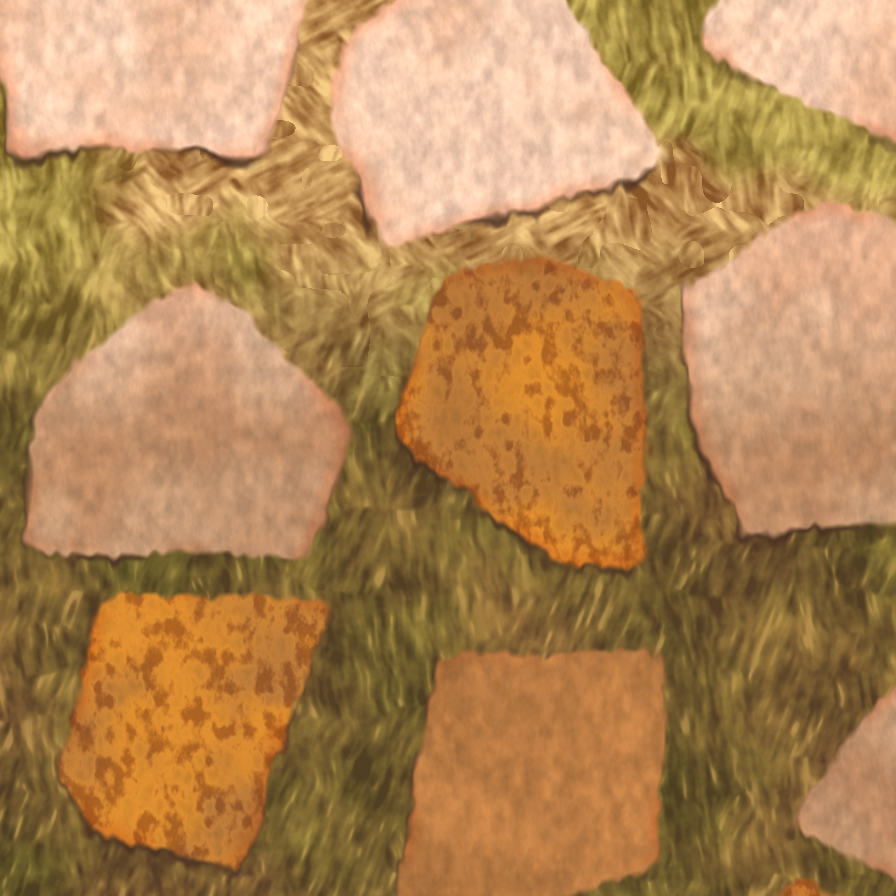
This texture is drawn by a Shadertoy shader. Its source:

```glsl
// Irregular flagstones set in sunlit, partly dry grass.
#define STONES 2.6      // stone cells per canvas height
#define GAP 0.06        // half the narrowest grass gap, in cells
#define SOFT 0.0045     // edge softness, in canvas heights
#define BLADES vec2(120.0, 30.0)
#define PINK vec3(0.96, 0.80, 0.69)
#define TAN vec3(0.76, 0.59, 0.45)
#define RUST vec3(0.75, 0.49, 0.23)
#define STRAW vec3(0.82, 0.65, 0.37)
#define MOSS vec3(0.58, 0.48, 0.23)
#define EARTH vec3(0.32, 0.245, 0.14)
#define SHADOW vec3(0.28, 0.18, 0.13)

float hash(vec2 p) {
    return fract(sin(dot(p, vec2(127.1, 311.7))) * 43758.5453);
}

float noise(vec2 p) {
    vec2 i = floor(p), f = fract(p);
    f = f * f * (3.0 - 2.0 * f);
    return mix(mix(hash(i), hash(i + vec2(1, 0)), f.x),
               mix(hash(i + vec2(0, 1)), hash(i + vec2(1, 1)), f.x), f.y);
}

float fbm(vec2 p) {
    float sum = 0.0, amp = 0.53;
    for (int i = 0; i < 4; i++) {
        sum += amp * noise(p);
        p = mat2(1.6, 1.2, -1.2, 1.6) * p + 7.3;
        amp *= 0.5;
    }
    return sum;
}

// Maximum with a rounded corner
float roundMax(float a, float b) {
    float h = max(0.05 - abs(a - b), 0.0);
    return max(a, b) + 5.0 * h * h;
}

vec2 site(vec2 cell) {
    return cell + 0.22 + 0.56 * vec2(hash(cell + 3.7), hash(cell + 19.1));
}

// Signed distance to the stone of the nearest site; also returns its cell
float stone(vec2 uv, out vec2 cell) {
    vec2 p = uv * STONES, base = floor(p);
    float nearest = 1e3, d = -1.0;
    cell = base;
    for (int i = 0; i < 9; i++) {
        vec2 c = base + vec2(i % 3 - 1, i / 3 - 1);
        float r = length(p - site(c));
        if (r < nearest) { nearest = r; cell = c; }
    }
    vec2 centre = site(cell), q = p - centre;
    // Keep clear of neighbouring stones
    for (int i = 0; i < 25; i++) {
        if (i == 12) continue;
        vec2 to = site(cell + vec2(i % 5 - 2, i / 5 - 2)) - centre;
        d = roundMax(d, dot(q, normalize(to)) - 0.5 * length(to) + GAP);
    }
    // Cut four skewed sides
    for (int i = 0; i < 4; i++) {
        float k = float(i);
        float a = 6.283 * hash(cell + 5.2) + 1.571 * k + 0.8 * (hash(cell + 11.0 * k) - 0.5);
        float reach = mix(0.26, 0.50, hash(cell + 7.0 * k + 2.0));
        d = roundMax(d, dot(q, vec2(cos(a), sin(a))) - reach);
    }
    return d / STONES;
}

// Short streaks at a fixed lean
float blades(vec2 uv, float lean) {
    float c = cos(lean), s = sin(lean);
    vec2 q = mat2(c, s, -s, c) * (uv + 0.005 * noise(uv * 45.0)) * BLADES;
    return 0.6 * noise(q + 50.0 * lean) + 0.4 * noise(q * 1.8 + 31.0);
}

vec3 grassColor(vec2 uv, float sun) {
    float dry = smoothstep(0.40, 0.60, fbm(uv * 4.5 + 4.0));
    // Tufts lean left or right; dry ones lie flatter
    float tuft = smoothstep(0.42, 0.58, noise(uv * 22.0));
    float blade = mix(blades(uv, 0.35), blades(uv, -0.15), tuft);
    float flat_ = mix(blades(uv, 1.1), blades(uv, -0.8), tuft);
    blade = mix(blade, flat_, sun * dry * step(0.35, noise(uv * 35.0)));
    float light = 0.5 + 1.25 * (blade - 0.5) + 0.9 * (fbm(uv * 17.0) - 0.5);
    light = clamp(light + 0.6 * (fbm(uv * 75.0) - 0.5), 0.0, 1.0);
    vec3 shade = mix(EARTH, MOSS, light);
    shade *= mix(vec3(0.86, 1.03, 0.82), vec3(1.16, 0.97, 1.15), fbm(uv * 7.0 + 9.0));
    shade = mix(shade, STRAW, 0.45 * smoothstep(0.66, 0.88, blade));
    vec3 lush = mix(vec3(0.46, 0.37, 0.14), vec3(0.84, 0.74, 0.39), light);
    vec3 straw = mix(vec3(0.54, 0.34, 0.16), vec3(0.97, 0.80, 0.52), light);
    return mix(shade, mix(lush, straw, dry), sun);
}

vec3 stoneColor(vec2 uv, vec2 cell, float d, float sun) {
    float stain = fbm(uv * 10.0 + cell * 5.0);
    float grain = fbm(uv * vec2(90.0, 60.0));
    float kind = mod(cell.x + 2.0 * cell.y + 0.1, 3.0), height = site(cell).y;
    float rusty = step(kind, 0.5) * step(height, 1.8);
    float brown = step(abs(kind - 1.1), 0.5) * step(height, 1.0);
    vec3 pale = mix(TAN, PINK, sun) * mix(vec3(1.06), vec3(0.93, 0.87, 0.82), smoothstep(0.3, 0.75, stain));
    vec3 ochre = mix(RUST, vec3(0.83, 0.53, 0.18), smoothstep(0.35, 0.65, stain));
    ochre *= mix(vec3(1.05), vec3(0.74, 0.66, 0.66), smoothstep(0.42, 0.75, grain));
    vec3 col = mix(pale, mix(ochre, RUST * vec3(0.97, 0.98, 1.15), brown), max(rusty, brown));
    col *= 1.0 + 0.32 * (grain - 0.5) + 0.22 * (stain - 0.5);
    // Worn, reddish rim
    float rim = smoothstep(-0.022, 0.0, d) * smoothstep(0.35, 0.65, noise(uv * 14.0));
    return mix(col, col * vec3(0.95, 0.76, 0.66), 0.6 * rim);
}

void mainImage(out vec4 fragColor, in vec2 fragCoord) {
    vec2 uv = fragCoord / iResolution.y, cell, shadowCell;
    float sun = smoothstep(0.44, 0.74, uv.y - 0.08 * uv.x + 0.22 * (fbm(uv * 3.0) - 0.5));
    // Chipped outlines
    vec2 chipped = uv + 0.024 * (vec2(fbm(uv * 10.0), fbm(uv * 10.0 + 40.0)) - 0.5);
    float fringe = 0.008 * (noise(uv * vec2(110.0, 60.0)) - 0.5);
    float d = stone(chipped, cell) + fringe;
    float under = stone(chipped + vec2(0.003, 0.008), shadowCell) + 2.0 * fringe;
    // Grass, then a broken shadow, then the stone
    float shadow = (1.0 - smoothstep(-0.005, 0.006, under)) * smoothstep(0.15, 0.6, noise(uv * 16.0 + 8.0));
    vec3 col = mix(grassColor(uv, sun), SHADOW, 0.8 * shadow);
    col = mix(stoneColor(uv, cell, d, sun), col, smoothstep(-SOFT, SOFT, d));
    fragColor = vec4(clamp(col, 0.0, 1.0), 1.0);
}
```
